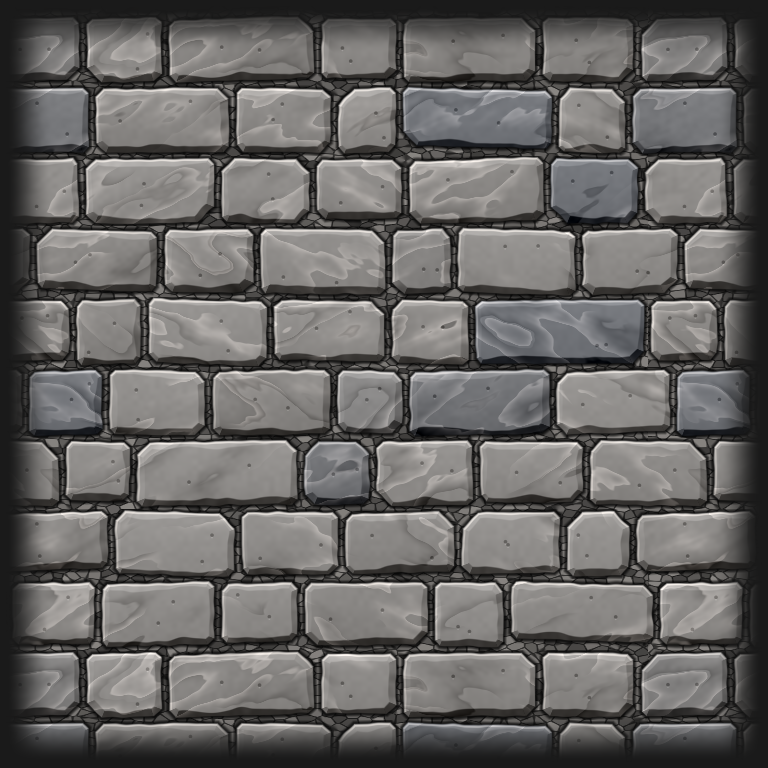
Give the GLSL for this texture, as a WebGL 2 fragment shader.

```glsl
#version 300 es
precision highp float;

uniform vec2 u_resolution;
out vec4 fragColor;

float hash(vec2 p) {
  vec3 q = fract(p.xyx * vec3(0.1031, 0.1030, 0.0973));
  q += dot(q, q.yzx + 33.33);
  return fract((q.x + q.y) * q.z);
}

float noise(vec2 p) {
  vec2 i = floor(p), f = fract(p);
  f = f * f * (3.0 - 2.0 * f);
  return mix(mix(hash(i), hash(i + vec2(1, 0)), f.x),
             mix(hash(i + vec2(0, 1)), hash(i + 1.0), f.x), f.y);
}

// Uneven joints, six per horizontal period
float joint(float column, float row) {
  float k = mod(column, 6.0);
  return column + (k < 0.5 ? 0.0 : 0.7 * (hash(vec2(k + 3.0, row + 17.0)) - 0.5));
}

// Slightly tilted block with a different cut at each corner
float stoneDistance(vec2 q, vec2 halfSize, vec2 seed) {
  q.y += q.x * 0.07 * (hash(seed + 5.0) - 0.5);
  vec2 a = abs(q) - halfSize;
  float box = length(max(a + 0.005, 0.0)) + min(max(a.x, a.y) + 0.005, 0.0) - 0.005;
  float cut = 0.007 + 0.015 * pow(hash(seed + sign(q) * 2.0 + 9.0), 3.0);
  float d = max(box, (a.x + a.y + cut) * 0.707);
  return d + 0.0026 * (noise(q * 65.0 + seed * 7.0) - 0.5);
}

// Flat slivers packed in the joints: x is edge distance, y is tone
vec2 rubble(vec2 p) {
  vec2 cell = floor(p);
  float near = 9.0, next = 9.0, tone = 0.0;
  for (int y = -1; y <= 1; y++)
    for (int x = -1; x <= 1; x++) {
      vec2 c = cell + vec2(x, y);
      float d = length(c + vec2(hash(c), hash(c + 31.0)) - p);
      if (d < near) { next = near; near = d; tone = hash(c + 71.0); }
      else next = min(next, d);
    }
  return vec2(next - near, tone);
}

// Sharp crest with a long falloff, like a broken stone face
float fracture(float n) {
  float f = fract(n);
  return smoothstep(0.0, 0.06, f) * pow(1.0 - f, 4.0);
}

void main() {
  vec2 p = gl_FragCoord.xy / u_resolution;
  float pixel = 1.0 / u_resolution.y;

  // Nine courses per vertical period, each with its own shift
  float level = (0.981 - p.y) / 0.0919;
  float row = mod(floor(level), 9.0);
  float shift[9] = float[9](0.108, 0.120, 0.107, 0.043, 0.095, 0.138, 0.081, 0.145, 0.128);
  float t = (p.x - shift[int(row)]) / 0.1406;
  float column = floor(t);
  if (t < joint(column, row)) column -= 1.0;
  else if (t >= joint(column + 1.0, row)) column += 1.0;
  float left = joint(column, row), right = joint(column + 1.0, row);
  vec2 seed = vec2(mod(column, 6.0) + 2.0, row * 3.0 + 4.0);

  // Stone outline and facing direction
  vec2 halfSize = vec2((right - left) * 0.0703 - 0.0045, 0.0423);
  float shrink = 0.006 * pow(hash(seed + 13.0), 3.0);
  halfSize.y -= shrink;
  vec2 q = vec2((t - 0.5 * (left + right)) * 0.1406, (0.5 - fract(level)) * 0.0919 - shrink * 0.7);
  float d = stoneDistance(q, halfSize, seed);
  vec2 slope = vec2(stoneDistance(q + vec2(0.001, 0), halfSize, seed),
                    stoneDistance(q + vec2(0, 0.001), halfSize, seed)) - d;
  float facing = dot(slope / max(length(slope), 0.00001), vec2(-0.35, 0.94));

  // Mortar with chips and shadow beside the stones
  vec2 chip = rubble(mod(p, vec2(0.8436, 0.8271)) * vec2(62.0, 105.0));
  vec3 mortar = vec3(0.40, 0.39, 0.38) * (0.6 + 0.75 * chip.y);
  mortar *= mix(0.4, 1.0, smoothstep(0.03, 0.22, chip.x));
  mortar *= mix(0.28, 1.0, smoothstep(0.0005, 0.0055, d));

  // Stone tint: mostly warm grey, a few blue slate
  float slate = smoothstep(0.76, 0.96, hash(seed + 23.0));
  vec3 stone = mix(vec3(0.55, 0.54, 0.53), vec3(0.43, 0.44, 0.46), slate);
  stone += 0.05 * (hash(seed + 41.0) - 0.5) + 0.035 * q.y / halfSize.y;

  // Broken diagonal facets
  vec2 s = q * vec2(15.0, 19.0) + seed * 11.0;
  s.x += q.y * (hash(seed + 47.0) < 0.7 ? -16.0 : 14.0);
  float relief = noise(s) + 0.28 * noise(s * 2.7) + 0.08 * noise(s * 7.0);
  float worn = smoothstep(0.32, 0.62, noise(s * 0.8 + 40.0));
  stone += vec3(0.19, 0.18, 0.175) * fracture(relief * 2.3 + hash(seed)) * worn;
  stone -= 0.13 * fracture(0.5 - relief * 1.7) * smoothstep(0.35, 0.65, noise(s * 0.9 + 80.0));
  stone += 0.025 * (noise(q * 140.0 + seed * 5.0) - 0.5);

  // Small pits with a lit lower rim
  for (float i = 0.0; i < 2.0; i++) {
    vec2 center = (vec2(hash(seed + i + 53.0), hash(seed + i + 67.0)) - 0.5) * halfSize * 1.3;
    float r = length(q - center);
    stone -= 0.17 * (1.0 - smoothstep(0.0015, 0.0032, r));
    stone += 0.10 * (1.0 - smoothstep(0.0, 0.002, length(q - center + vec2(0, 0.003))));
  }

  // Bevel: pale above, dark below, with a thin bright arris
  float inside = -d;
  float width = 0.006 + 0.007 * noise(q * 28.0 + seed * 3.0);
  float bevel = 1.0 - smoothstep(width - 0.0025, width, inside);
  stone += bevel * (facing > 0.0 ? 0.10 : 0.33) * facing;
  float arris = smoothstep(0.0012, 0.0025, inside) * (1.0 - smoothstep(0.003, 0.0048, inside));
  stone += vec3(0.20, 0.19, 0.18) * arris * smoothstep(-0.5, 0.8, facing);
  stone *= mix(0.3, 1.0, smoothstep(-0.0005, 0.0018, inside));

  vec3 color = mix(stone, mortar, smoothstep(-pixel, pixel, d));

  // Dark soft frame
  vec2 border = smoothstep(vec2(0.008), vec2(0.068), min(p, 1.0 - p));
  color = mix(vec3(0.10), color, border.x * border.y);
  fragColor = vec4(clamp(color, 0.0, 1.0), 1.0);
}
```
